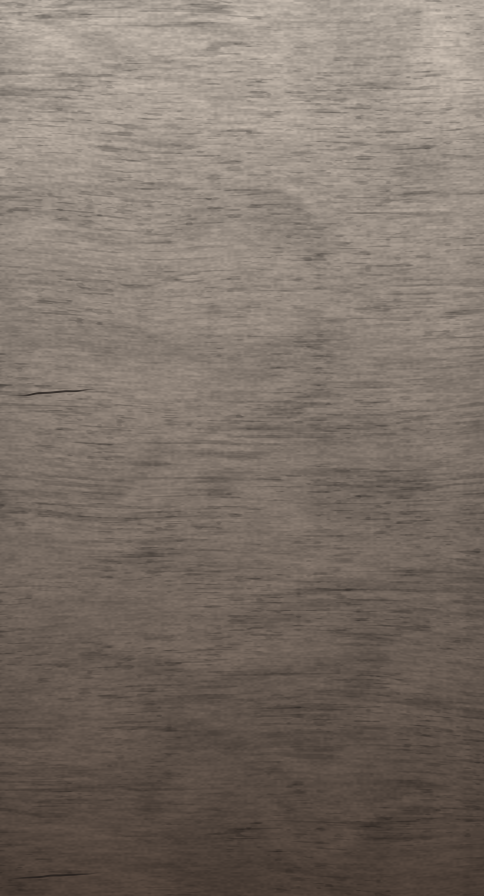
This texture is drawn by a Shadertoy shader. Its source:

```glsl
// Weathered grey-brown wood with fine horizontal grain, fading darker downwards.

const vec3 SHADOW_BROWN = vec3(0.290, 0.241, 0.210);
const vec3 PALE_GREY = vec3(0.700, 0.660, 0.618);
const vec3 CRACK_COLOR = vec3(0.13, 0.11, 0.10);

// Sine-free hash: one value in 0..1 per lattice cell.
float hash(vec2 cell) {
    vec3 q = fract(vec3(cell.xyx) * 0.1031);
    q += dot(q, q.yzx + 33.33);
    return fract((q.x + q.y) * q.z);
}

// Smooth value noise in 0..1.
float noise(vec2 p) {
    vec2 cell = floor(p);
    vec2 f = fract(p);
    vec2 u = f * f * (3.0 - 2.0 * f);
    float low = mix(hash(cell), hash(cell + vec2(1, 0)), u.x);
    float high = mix(hash(cell + vec2(0, 1)), hash(cell + vec2(1, 1)), u.x);
    return mix(low, high, u.y);
}

// Layered noise in 0..1, centred near 0.5.
float fbm(vec2 p, int octaves) {
    float sum = 0.0, weight = 0.5, total = 0.0;
    for (int i = 0; i < octaves; i++) {
        sum += weight * noise(p);
        total += weight;
        weight *= 0.5;
        p = mat2(1.6, 0.25, -0.25, 2.0) * p + 17.3;
    }
    return sum / total;
}

// Thin dashes along the grain: 1 inside a dash, 0 outside.
float dashes(vec2 p, vec2 frequency, float threshold) {
    return smoothstep(threshold, threshold + 0.2, noise(p * frequency));
}

// Tapered, slightly rising hairline split in the wood.
float crack(vec2 p, vec2 center, float halfLength, float halfWidth) {
    vec2 d = p - center;
    float along = d.x / halfLength;
    float wobble = 0.002 * (noise(vec2(p.x * 70.0, center.y * 90.0)) - 0.5);
    float taper = halfWidth * max(1.0 - along * along, 0.0);
    float gap = abs(d.y - 0.08 * d.x - wobble);
    return (1.0 - smoothstep(taper * 0.3, taper + 0.0008, gap))
         * (1.0 - smoothstep(0.4, 1.0, abs(along)));
}

// Relative brightness of the broad figure: soft stains, sheen and bands.
float figure(vec2 p) {
    vec2 warp = vec2(fbm(p * 8.0, 3), fbm(p * 8.0 + 41.0, 3)) - 0.5;
    vec2 q = p + 0.14 * warp;
    float stain = smoothstep(0.5, 0.78, fbm(q * vec2(13.0, 16.0) + 5.0, 4));
    float sheen = smoothstep(0.55, 0.85, fbm(q * vec2(8.0, 24.0) + 63.0, 3));
    float band = fbm(q * vec2(5.0, 42.0) + 29.0, 3) - 0.5;
    return 0.07 * sheen + 0.10 * band - 0.095 * stain;
}

// Relative darkness of long thin lines gathered in loose groups.
float streaks(vec2 p) {
    float group = smoothstep(0.42, 0.68, fbm(p * vec2(6.0, 18.0) + 80.0, 2));
    float broad = dashes(p, vec2(11.0, 170.0), 0.55);
    float hair = dashes(p + 4.0, vec2(17.0, 330.0), 0.62);
    return group * (0.07 * broad + 0.12 * hair);
}

// Relative brightness of the fine grain: fibres, specks and dark pores.
float grain(vec2 p) {
    float fibre = noise(p * vec2(75.0, 470.0)) - 0.5;
    float thread = noise(p * vec2(22.0, 290.0) + 9.0) - 0.5;
    float speck = noise(p * vec2(270.0, 510.0) + 3.0) - 0.5;
    float cluster = smoothstep(0.2, 0.7, fbm(p * vec2(12.0, 26.0) + 51.0, 2));
    float pores = dashes(p + 2.0, vec2(42.0, 370.0), 0.70)
                + 0.8 * dashes(p + 7.0, vec2(90.0, 430.0), 0.72);
    return 0.12 * fibre + 0.075 * thread + 0.12 * speck - 0.16 * pores * cluster;
}

void mainImage(out vec4 fragColor, in vec2 fragCoord) {
    vec2 p = fragCoord / iResolution.y;

    // Grain lines drift gently up and down across the board.
    float drift = 0.022 * (fbm(p * vec2(5.0, 4.0) + 12.0, 2) - 0.5);
    vec2 board = p + vec2(0.0, drift);

    vec3 color = mix(SHADOW_BROWN, PALE_GREY, p.y);
    color *= 1.025 + figure(board) - streaks(board) + grain(board);

    // Two matching splits near the left edge.
    for (int i = 0; i < 2; i++) {
        vec2 center = vec2(0.06, 0.562 - 0.54 * float(i));
        color = mix(color, CRACK_COLOR, 0.8 * crack(p, center, 0.055, 0.0011));
    }

    // Slight darkening along the side edges.
    float side = abs(2.0 * fragCoord.x / iResolution.x - 1.0);
    color *= 1.0 - 0.04 * smoothstep(0.88, 1.0, side);

    fragColor = vec4(clamp(color, 0.0, 1.0), 1.0);
}
```
